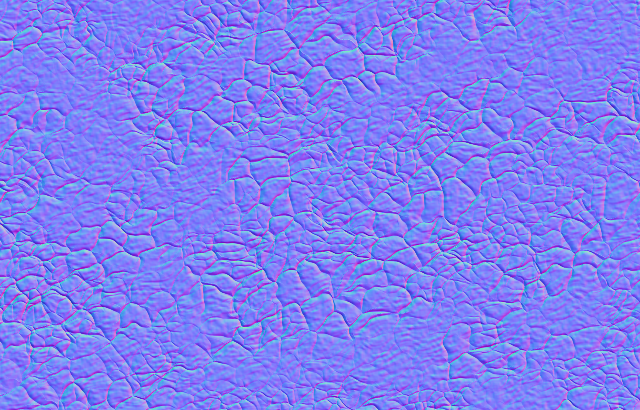
A WebGL 2 fragment shader for this texture map:

```glsl
#version 300 es
precision highp float;
// Tangent-space normal map of cracked, wrinkled hide. A height field is made
// from arched cellular cracks at two sizes plus fine slanted wrinkles, and
// its slopes, taken by central differences, are encoded as colour.

uniform vec2 u_resolution;
out vec4 fragColor;

const float SLANT = 0.36;         // tilt of the grain, in radians
const float SAMPLE_STEP = 0.0013; // half width of the slope sample
const float BLUE_LEVEL = 0.985;

float hash(vec2 p) {
  vec3 q = fract(vec3(p.xyx) * 0.1031);
  q += dot(q, q.yzx + 33.33);
  return fract((q.x + q.y) * q.z);
}

vec2 hash2(vec2 p) {
  return vec2(hash(p), hash(p + 71.7));
}

// Value noise with a smooth slope, range 0 to 1
float noise(vec2 p) {
  vec2 cell = floor(p);
  vec2 f = p - cell;
  f = f * f * f * (f * (f * 6.0 - 15.0) + 10.0);
  float low = mix(hash(cell), hash(cell + vec2(1, 0)), f.x);
  float high = mix(hash(cell + vec2(0, 1)), hash(cell + vec2(1, 1)), f.x);
  return mix(low, high, f.y);
}

vec2 noise2(vec2 p) {
  return vec2(noise(p), noise(p + 37.3)) - 0.5;
}

vec2 rotate(vec2 p, float angle) {
  float c = cos(angle), s = sin(angle);
  return vec2(c * p.x + s * p.y, c * p.y - s * p.x);
}

// Groove depth between cells. The tilted distance bends borders into arches;
// the bank above a border is steep, the one below it is gentle.
float arches(vec2 p, float tilt, float steep, float gentle) {
  vec2 base = floor(p);
  float nearest = 1e3, second = 1e3;
  float nearestY = 0.0, secondY = 0.0;
  for (int j = -2; j <= 2; j++) {
    for (int i = -2; i <= 2; i++) {
      vec2 cell = base + vec2(i, j);
      vec2 centre = cell + hash2(cell);
      vec2 offset = p - centre;
      float d = length(offset) + tilt * offset.y;
      if (d < nearest) {
        second = nearest;
        secondY = nearestY;
        nearest = d;
        nearestY = centre.y;
      } else if (d < second) {
        second = d;
        secondY = centre.y;
      }
    }
  }
  float width = mix(steep, gentle, smoothstep(-0.5, 0.5, secondY - nearestY));
  float x = (second - nearest) / width;
  return exp(-x * (1.0 + 0.5 * x));
}

// Surface height; p is in units of the canvas height
float surface(vec2 p) {
  vec2 warped = p + 0.04 * noise2(p * 8.0) + 0.016 * noise2(p * 36.0);
  vec2 grain = rotate(warped, SLANT);

  // Cracks fade in and out, staying deep in long chains along the grain
  float mainMask = smoothstep(0.25, 0.7, noise(grain * vec2(6.0, 14.0) + 5.0));
  float fineMask = smoothstep(0.35, 0.75, noise(p * 10.0 + 19.0));
  float mainCracks = arches(grain * vec2(14.0, 20.0), 0.45, 0.13, 0.2);
  float fineCracks = arches(grain * vec2(25.0, 36.0) + 40.0, 0.4, 0.17, 0.25);
  float height = -0.0056 * mix(0.22, 1.0, mainMask) * mainCracks;
  height -= 0.0030 * fineMask * fineCracks;

  // Short wrinkles follow the grain, with a little even roughness
  vec2 wrinkle = rotate(p + 0.025 * noise2(p * 17.0), SLANT * 0.8);
  height += 0.0027 * noise(wrinkle * vec2(60.0, 128.0));
  height += 0.0014 * noise(p * 125.0 + 11.0);
  return height;
}

vec3 surfaceNormal(vec2 p, float h) {
  vec2 e = vec2(h, 0.0);
  vec2 slope = vec2(surface(p + e.xy) - surface(p - e.xy),
                    surface(p + e.yx) - surface(p - e.yx)) / (2.0 * h);
  return normalize(vec3(-slope, 1.0));
}

void main() {
  vec2 p = gl_FragCoord.xy / u_resolution.y;
  vec3 colour = surfaceNormal(p + 3.0, SAMPLE_STEP) * 0.5 + 0.5;
  colour.b *= BLUE_LEVEL;
  fragColor = vec4(colour, 1.0);
}
```
